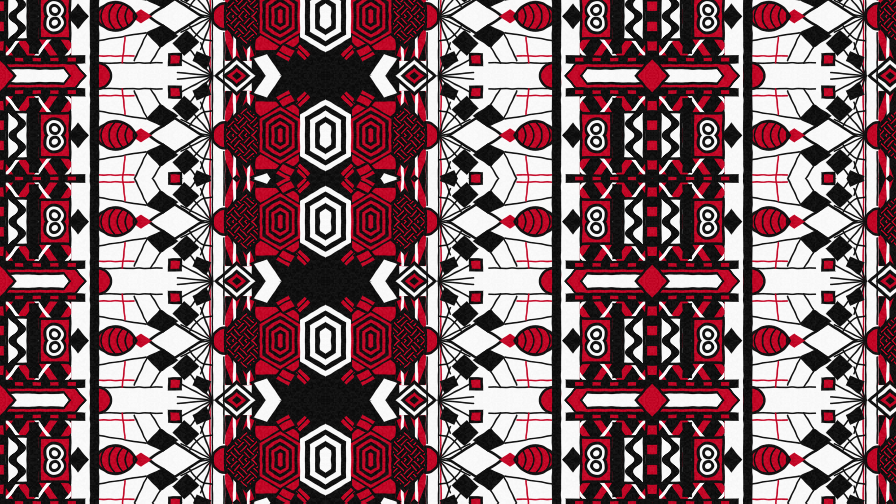
Reproduce this pattern procedurally as a Shadertoy shader.

```glsl
// Mirrored ink ornament: medallions, fans and striped panels in red, black and white.
#define UNITS 432.0 // drawing units per canvas height
#define CELL vec2(280, 139) // spacing of the mirror lines
#define ORIGIN vec2(279, 14)
#define AXIS 51.0 // medallion centre to crossbar
#define LINE 0.65 // half width of a fine line
#define WOBBLE 0.7 // unevenness of edges
#define WEAR 0.07 // patchiness of the ink
#define WHITE vec3(0.975)
#define BLACK vec3(0.065)
#define RED vec3(0.76, 0.03, 0.15)

vec3 col;
vec2 p; // position in the folded cell
float px;

float hash(vec2 s) {
  vec3 q = fract(s.xyx * 0.1031);
  q += dot(q, q.yzx + 33.33);
  return fract((q.x + q.y) * q.z);
}
float noise(vec2 s) {
  vec2 i = floor(s), f = fract(s);
  f *= f * (3.0 - 2.0 * f);
  return mix(mix(hash(i), hash(i + vec2(1, 0)), f.x),
             mix(hash(i + vec2(0, 1)), hash(i + 1.0), f.x), f.y);
}

// Signed distances; boxes and rhombs take centre and half size
float box(vec4 b) { vec2 q = abs(p - b.xy) - b.zw; return max(q.x, q.y); }
float rhomb(vec4 b) {
  vec2 q = abs(p - b.xy) / b.zw;
  return (q.x + q.y - 1.0) * b.z * b.w / length(b.zw);
}
float disc(float x, float y, float r) { return length(p - vec2(x, y)) - r; }
float edge(vec2 a, vec2 b) { return dot(p - a, normalize(vec2(b.y - a.y, a.x - b.x))); }
float quad(vec4 a, vec4 b) {
  return max(max(edge(a.xy, a.zw), edge(a.zw, b.xy)), max(edge(b.xy, b.zw), edge(b.zw, a.xy)));
}
float hexagon(float x, vec2 r) {
  vec2 q = abs(p - vec2(x, 0));
  return max(q.x - r.x, (q.x * 0.6 + q.y - r.y) * 0.86);
}
float stripes(float x, float period, float width) {
  return abs(fract(x / period) - 0.5) * period - width * 0.5;
}

// Pens
void fill(float d, vec3 c) { col = mix(col, c, smoothstep(0.65 * px, -0.65 * px, d)); }
void inked(float d, vec3 c) { fill(d, c); fill(abs(d) - 1.1, BLACK); }
void stroke(vec4 ends, vec3 c) {
  vec2 q = p - ends.xy, b = ends.zw - ends.xy;
  fill(length(q - b * clamp(dot(q, b) / dot(b, b), 0.0, 1.0)) - LINE, c);
}

void medallions() {
  // Ground with upright bars
  fill(box(vec4(30, 44, 33, 20)), BLACK);
  fill(box(vec4(30, 0, 34, 29)), RED);
  float bars = box(vec4(73, 24, 13, 14));
  fill(bars, RED);
  fill(max(bars, stripes(p.x + 0.4 * p.y, 13.0, 6.0)), BLACK);
  fill(max(bars, stripes(p.x, 12.0, 2.5)), WHITE);
  // Spine, crossbar arms and blocks
  fill(p.x - 23.0, BLACK);
  inked(quad(vec4(36, 51, 50, 31), vec4(63, 36, 49, 56)), WHITE);
  float block = quad(vec4(11, 32, 21, 22), vec4(29, 29, 18, 39));
  inked(block, RED);
  fill(max(block, stripes(p.x + p.y, 6.0, 1.6)), BLACK);
  inked(quad(vec4(25, 29, 37, 23), vec4(44, 33, 31, 40)), RED);
  stroke(vec4(29, 36, 42, 29), BLACK);
  // Maze leaf and nested hexagons
  float leaf = rhomb(vec4(68, 0, 27, 29));
  fill(leaf, BLACK);
  vec2 m = vec2(p.x + p.y, p.x - p.y);
  float turn = step(0.5, fract(m.x / 22.0 + 0.5 * floor(m.y / 11.0)));
  fill(max(leaf + 2.5, stripes(mix(m.x, m.y, turn), 5.5, 1.5)), RED);
  float nest = hexagon(39.0, vec2(19, 26));
  fill(nest, BLACK);
  fill(max(nest + 1.5, stripes(nest, 5.2, 2.6)), RED);
  // Medallion rings and crossbar diamond
  for (int i = 0; i < 5; i++) {
    float k = float(i);
    fill(hexagon(0.0, vec2(22, 31) - k * vec2(4.3, 5)), i % 2 == 0 ? WHITE : BLACK);
    fill(rhomb(vec4(76, AXIS, vec2(20, 17) * (1.0 - 0.2 * k))),
         i == 1 ? WHITE : i % 2 == 0 ? BLACK : RED);
  }
  inked(max(disc(86.0, 0.0, 11.0), 86.0 - p.x), RED);
}

void lattice() {
  stroke(vec4(87, 14, 87, 60), BLACK);
  stroke(vec4(97, 0, 97, 60), BLACK);
  stroke(vec4(99, 0, 99, 60), RED);
  // Fans of rays
  for (int i = 0; i < 4; i++) {
    float a = 0.1 + 0.38 * float(i);
    vec2 ray = 30.0 * vec2(cos(a), sin(a));
    stroke(vec4(97, 0, 97.0 + ray.x, ray.y), BLACK);
    stroke(vec4(97, AXIS, 97.0 + ray.x, AXIS - ray.y), BLACK);
  }
  fill(max(abs(disc(97.0, 0.0, 21.0)) - LINE, 97.0 - p.x), BLACK);
  // Kites, seed and striped leaf
  inked(rhomb(vec4(129, 0, 23, 15)), WHITE);
  fill(quad(vec4(108, 22, 119, 12), vec4(131, 23, 121, 34)), BLACK);
  fill(quad(vec4(126, 17, 139, 7), vec4(154, 14, 142, 27)), BLACK);
  fill(quad(vec4(98, 35, 110, 30), vec4(114, 38, 102, 46)), BLACK);
  fill(rhomb(vec4(158, 0, 9, 6)), RED);
  float leaf = disc(180.0, -7.0, 19.0);
  inked(leaf, RED);
  fill(max(leaf, stripes(p.x + 0.04 * p.y * p.y, 7.0, 1.5)), BLACK);
  // Stepped outlines
  stroke(vec4(153, 15, 164, 38), BLACK);
  stroke(vec4(142, 27, 150, 40), BLACK);
  stroke(vec4(140, 40, 195, 40), BLACK);
  stroke(vec4(154, 14, 195, 21), BLACK);
  stroke(vec4(172, 18, 174, 40), RED);
  stroke(vec4(164, 34, 195, 34), RED);
  inked(box(vec4(129, 37, 5, 4.5)), RED);
  inked(disc(195.0, AXIS, 11.0), RED);
}

void panel() {
  fill(202.0 - p.x, WHITE);
  fill(abs(p.x - 198.0) - 4.0, BLACK);
  // Slanted stripes
  float ground = 218.0 - p.x;
  fill(ground, BLACK);
  fill(max(ground, stripes(p.x + 0.7 * p.y, 19.0, 7.0)), RED);
  fill(max(ground, stripes(p.x - 0.8 * p.y, 26.0, 3.5)), WHITE);
  fill(rhomb(vec4(212, 0, 9, 11)), BLACK);
  // Ring pair
  inked(box(vec4(232, 0, 13, 19)), RED);
  for (int i = 0; i < 4; i++)
    fill(disc(232.0, 5.5, 10.0 - 2.5 * float(i)), i % 2 == 0 ? BLACK : WHITE);
  // Wave column and segmented spine
  inked(box(vec4(264, 0, 9, 20)), WHITE);
  fill(max(abs(p.x - 264.0 - 4.0 * cos(p.y * 0.31)) - 3.6, p.y - 20.0), BLACK);
  fill(box(vec4(250, 0, 4, 32)), BLACK);
  fill(274.0 - p.x, BLACK);
  fill(max(276.0 - p.x, stripes(p.y, 17.0, 8.0)), RED);
  // Short bars
  fill(box(vec4(243, 37, 37, 3.5)), BLACK);
  fill(max(box(vec4(243, 37, 30, 1.5)), stripes(p.x, 15.0, 7.0)), RED);
  // Pointed crossbar and diamond
  float v = AXIS - p.y, tip = 0.8 * v - p.x;
  inked(max(v - 11.0, tip + 206.0), RED);
  inked(max(v - 6.5, tip + 219.0), WHITE);
  inked(rhomb(vec4(280, AXIS, 14, 16)), RED);
}

void mainImage(out vec4 fragColor, in vec2 fragCoord) {
  px = UNITS / iResolution.y;
  p = vec2(fragCoord.x, iResolution.y - fragCoord.y) * px - ORIGIN;
  // Fold into one cell, then about crossbar and medallion
  p = abs(mod(p + CELL, 2.0 * CELL) - CELL);
  p.y = abs(abs(p.y - AXIS) - AXIS);
  p += WOBBLE * (vec2(noise(p * 0.2), noise(p * 0.2 + 70.0)) - 0.5);
  col = WHITE;
  medallions();
  lattice();
  panel();
  col += WEAR * (noise(p * 0.9) - 0.5) * (1.0 - 0.7 * col.g); // patchy ink
  fragColor = vec4(clamp(col, 0.0, 1.0), 1.0);
}
```
